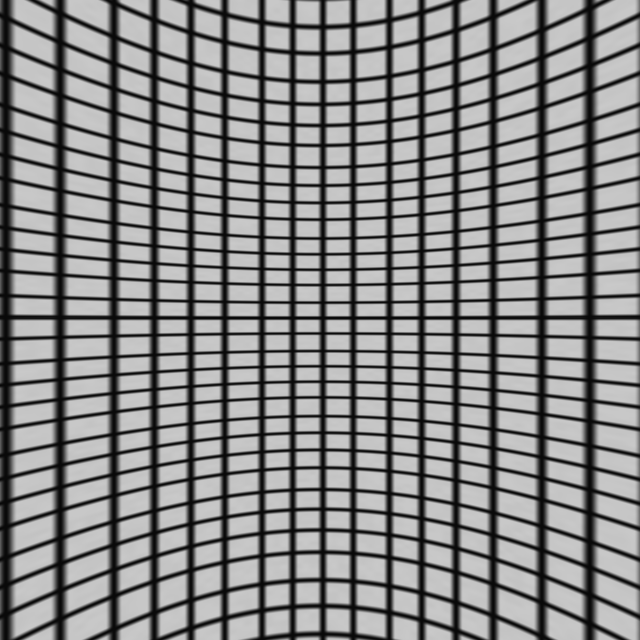
Write a Shadertoy shader that draws this pattern.

```glsl
// A grid of meridians and parallels seen from the centre of a sphere.
// Each pixel becomes a view ray, then longitude and latitude; soft dark
// lines recur in groups of four, with a slightly wider gap between groups.

const float PI = 3.14159265;
const float STEP_SHARE = 0.24;   // narrow gap as a share of one group
const vec3 PAPER = vec3(0.775);
const vec3 INK = vec3(0.035);

float hash(vec2 p) {
    return fract(sin(dot(p, vec2(127.1, 311.7))) * 43758.5453);
}

float valueNoise(vec2 p) {
    vec2 cell = floor(p);
    vec2 f = fract(p);
    f = f * f * (3.0 - 2.0 * f);
    float low = mix(hash(cell), hash(cell + vec2(1.0, 0.0)), f.x);
    float high = mix(hash(cell + vec2(0.0, 1.0)), hash(cell + vec2(1.0)), f.x);
    return mix(low, high, f.y);
}

// Angular distance to the nearest line of a repeated group of four
float lineDistance(float angle, float start, float period) {
    float q = mod(angle - start, period);
    float gap = STEP_SHARE * period;
    float index = min(floor(q / gap + 0.5), 3.0);
    return min(abs(q - index * gap), period - q);
}

// 0 on the line, 1 on the open paper
float softLine(float dist, float halfWidth, float pixel) {
    return smoothstep(0.0, max(halfWidth, 1.5 * pixel), dist);
}

void mainImage(out vec4 fragColor, in vec2 fragCoord) {
    // View ray with a field of view of 90 degrees
    vec2 view = (2.0 * fragCoord - iResolution.xy) / iResolution.y;
    float pixel = 2.0 / iResolution.y;
    float longitude = atan(view.x);
    float latitude = atan(view.y / sqrt(1.0 + view.x * view.x));

    // Parallels mirror about a line close to the equator
    float fromEquator = abs(latitude - 0.006);
    float meridians = lineDistance(longitude, -0.1792, PI / 8.0);
    float parallels = lineDistance(fromEquator, 0.1028, 0.1952);

    float open = softLine(meridians, 0.0187, pixel)
               * softLine(parallels, 0.0080, pixel);

    // Faint grain on the paper
    float grain = valueNoise(vec2(longitude * 45.0, latitude * 110.0)) - 0.5;
    vec3 color = mix(INK, PAPER + 0.025 * grain, open);
    fragColor = vec4(color, 1.0);
}
```
